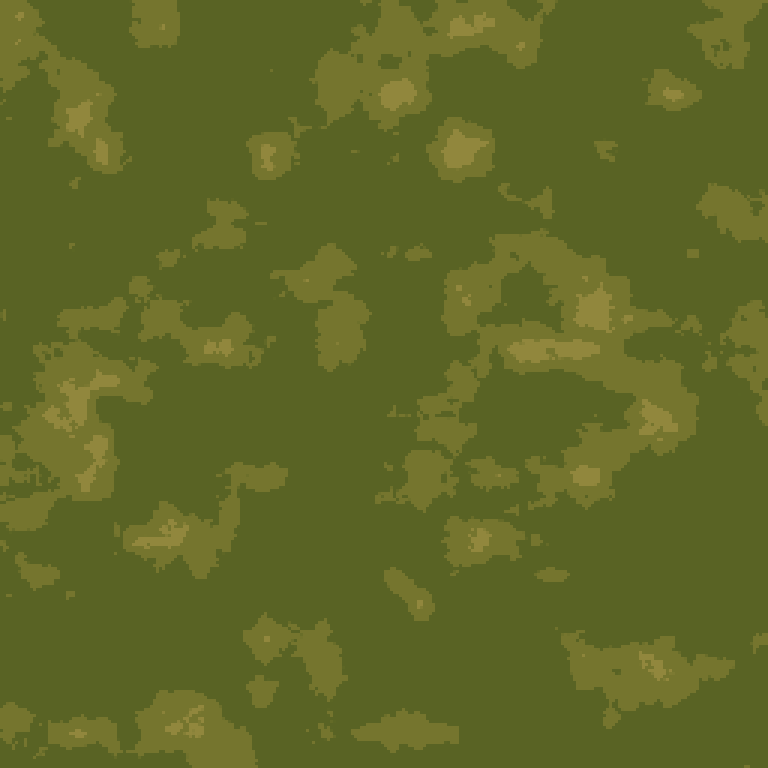
Write a WebGL 1 fragment shader that draws this texture.

```glsl
precision highp float;

uniform vec2 u_resolution;

float hash(vec2 p) {
    return fract(sin(dot(p, vec2(127.1, 311.7))) * 43758.5453);
}

float valueNoise(vec2 p) {
    vec2 cell = floor(p);
    vec2 f = fract(p);
    vec2 s = f * f * (3.0 - 2.0 * f);
    float bottom = mix(hash(cell), hash(cell + vec2(1.0, 0.0)), s.x);
    float top = mix(hash(cell + vec2(0.0, 1.0)), hash(cell + vec2(1.0, 1.0)), s.x);
    return mix(bottom, top, s.y);
}

float fbm(vec2 p) {
    float sum = 0.0;
    float amplitude = 0.5;
    for (int octave = 0; octave < 5; octave++) {
        sum += amplitude * valueNoise(p);
        p = p * 2.0 + vec2(17.3, 9.1);
        amplitude *= 0.54;
    }
    return sum;
}

void main() {
    vec2 uv = gl_FragCoord.xy / min(u_resolution.x, u_resolution.y);

    // Snap to a coarse grid for the stepped outlines
    vec2 gridPoint = (floor(uv * 256.0) + 0.5) / 256.0;
    float height = fbm(gridPoint * 12.0 + vec2(41.7, 63.4));

    // Three flat tones, from ground to patch to bright core
    vec3 moss = vec3(0.35, 0.39, 0.14);
    vec3 olive = vec3(0.46, 0.46, 0.18);
    vec3 straw = vec3(0.57, 0.53, 0.24);
    vec3 color = mix(moss, olive, smoothstep(0.603, 0.606, height));
    color = mix(color, straw, smoothstep(0.758, 0.761, height));

    gl_FragColor = vec4(color, 1.0);
}
```
